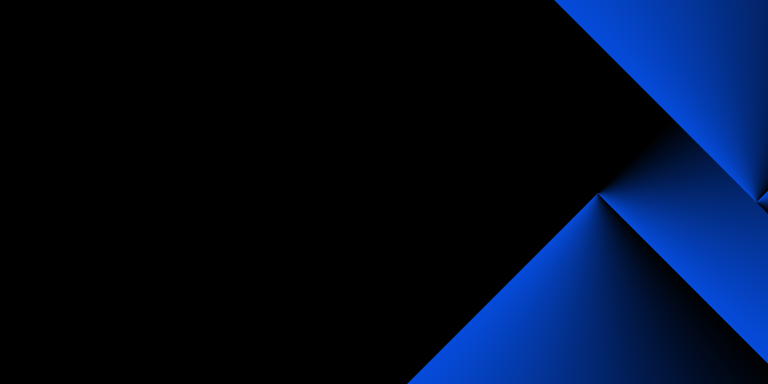
This background is drawn by a Shadertoy shader. Its source:

```glsl
// Folded blue panels with angular shading on black, at the right of the canvas.

const vec3 BLUE = vec3(0.02, 0.295, 0.86);

// Paints a right-angled sector that sweeps from a bright edge to a black edge.
// offset: position relative to the sector's corner
// brightDir, darkDir: perpendicular directions of its two edges
vec3 paintFan(vec3 base, vec2 offset, vec2 brightDir, vec2 darkDir) {
    float along = dot(offset, brightDir) * 0.70711;
    float across = dot(offset, darkDir) * 0.70711;
    float sweep = atan(max(across, 0.0), max(along, 1e-5)) / 1.570796;
    float halfPixel = 0.6 / iResolution.y;
    float coverage = smoothstep(-halfPixel, halfPixel, min(along, across));
    return mix(base, BLUE * (1.0 - sweep), coverage);
}

void mainImage(out vec4 fragColor, in vec2 fragCoord) {
    // Canvas height is one unit
    vec2 p = fragCoord / iResolution.y;
    vec2 fromPeak = p - vec2(1.556, 0.496);
    vec2 fromNotch = p - vec2(1.970, 0.473);

    vec3 color = vec3(0.0);

    // Middle band and lower panel share the peak
    color = paintFan(color, fromPeak, vec2(1, -1), vec2(1, 1));
    color = paintFan(color, fromPeak, vec2(-1, -1), vec2(1, -1));

    // Upper panel and the small right-hand panel share the notch
    color = paintFan(color, fromNotch, vec2(-1, 1), vec2(1, 1));
    color = paintFan(color, fromNotch, vec2(1, 1), vec2(1, -1));

    fragColor = vec4(color, 1.0);
}
```
